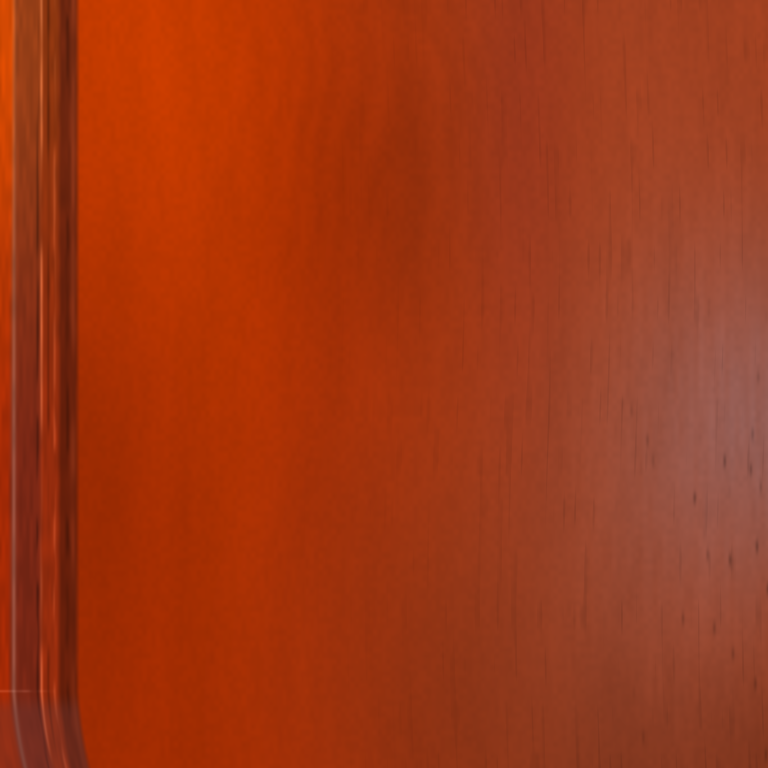
Write a Shadertoy shader that draws this texture.

```glsl
// Varnished reddish wood panel with a grooved moulding along its left edge.
// Broad colour gradients carry the light; stretched noise makes the fibres,
// layered sines bend the growth rings, and cellular noise places dark pores.

#define ORANGE      vec3(0.640, 0.172, 0.010)
#define BROWN       vec3(0.620, 0.245, 0.120)
#define GLOW        vec3(0.140, 0.062, -0.010)
#define SHEEN       vec3(0.580, 0.385, 0.365)
#define DARK_GROOVE vec3(0.400, 0.120, 0.040)
#define FIBRE_GAIN  0.095
#define RING_GAIN   0.020
#define LINE_GAIN   0.075
#define PORE_GAIN   0.22
#define MITRE_Y     0.100
#define MOULD_WIDTH 0.101

float hash(vec2 p) {
    vec3 q = fract(p.xyx * vec3(0.1031, 0.1030, 0.0973));
    q += dot(q, q.yzx + 33.33);
    return fract((q.x + q.y) * q.z);
}

float noise(vec2 p) {
    vec2 i = floor(p), f = fract(p);
    f = f * f * (3.0 - 2.0 * f);
    return mix(mix(hash(i), hash(i + vec2(1, 0)), f.x),
               mix(hash(i + vec2(0, 1)), hash(i + vec2(1, 1)), f.x), f.y);
}

// Soft round spot: 1 at the centre, fading over the given radii.
float spot(vec2 p, vec2 centre, vec2 radii) {
    vec2 d = (p - centre) / radii;
    return exp(-dot(d, d));
}

// Narrow vertical line with a soft profile.
float line(float x, float centre, float width) {
    float d = (x - centre) / width;
    return exp(-d * d);
}

// Sum of vertically stretched noise, centred on zero.
float fibres(vec2 p) {
    float sum = 0.0, gain = 0.5;
    vec2 scale = vec2(15.0, 2.2);
    for (int i = 0; i < 4; i++) {
        sum += gain * (noise(p * scale + float(i) * 17.3) - 0.5);
        scale *= vec2(2.1, 2.4);
        gain *= 0.68;
    }
    return sum;
}

// Sparse elongated flecks, one candidate per cell.
float pores(vec2 p) {
    vec2 q = p * vec2(75.0, 34.0), cell = floor(q);
    float mark = 0.0;
    for (int j = -1; j <= 1; j++)
    for (int i = -1; i <= 1; i++) {
        vec2 c = cell + vec2(i, j);
        vec2 centre = c + vec2(hash(c), hash(c + 41.0));
        float strength = smoothstep(0.90, 1.0, hash(c + 83.0));
        mark = max(mark, strength * spot(q, centre, vec2(0.17, 0.30)));
    }
    return mark;
}

vec3 panel(vec2 p) {
    float drift = 0.05 * sin(p.y * 5.0 + 1.0);
    vec3 col = mix(ORANGE, BROWN, smoothstep(0.27, 0.83, p.x + drift));
    col += GLOW * spot(p, vec2(0.18, 1.0), vec2(0.24, 0.42));
    col += 0.25 * GLOW * spot(p, vec2(0.29, 0.40), vec2(0.09, 0.50));
    col *= 1.0 - 0.07 * spot(p, vec2(0.10, 0.38), vec2(0.13, 0.22));
    col *= 1.0 - 0.09 * spot(p, vec2(0.50, 0.74), vec2(0.12, 0.16));
    col *= 1.0 - 0.09 * spot(p, vec2(0.62, 0.10), vec2(0.24, 0.28));
    col *= 1.0 - 0.18 * spot(p, vec2(1.0, 0.0), vec2(0.30, 0.16));
    col = mix(col, vec3(0.60, 0.21, 0.12), 0.55 * spot(p, vec2(0.68, 0.86), vec2(0.07, 0.4)));

    // Pale reflection on the right, broken up along the grain.
    float sheen = 0.64 * spot(p, vec2(1.02, 0.46), vec2(0.16, 0.23))
                + 0.34 * spot(p, vec2(0.88, 0.38), vec2(0.18, 0.33));
    float streak = noise(p * vec2(150.0, 18.0)) - 0.5;
    col = mix(col, SHEEN, clamp(sheen * (1.0 + 0.14 * streak), 0.0, 1.0));

    // Faint arched growth rings in the upper middle.
    vec2 r = p - vec2(0.50, 0.70);
    r.x += 0.012 * sin(p.y * 13.0) + 0.006 * sin(p.y * 31.0 + 1.7);
    float ring = length(r * vec2(3.2, 0.8));
    float rings = sin(ring * 65.0 + 3.0 * sin(p.x * 19.0) + 7.0 * noise(p * vec2(14.0, 5.0)));
    float shade = rings * RING_GAIN * spot(p, vec2(0.48, 0.86), vec2(0.19, 0.22));

    // Fibres, fine mottling, and a few short broken grain lines.
    float grain = noise(vec2(p.x * 210.0 + sin(p.y * 7.0), p.y * 15.0 + 60.0));
    shade += FIBRE_GAIN * fibres(p + vec2(0.008 * sin(p.y * 7.0), 0.0));
    shade += 0.040 * (noise(p * vec2(170.0, 130.0)) - 0.5);
    shade += 0.030 * streak * smoothstep(0.5, 0.9, p.x);
    shade -= LINE_GAIN * smoothstep(0.74, 1.0, grain) * smoothstep(0.3, 0.8, p.x);
    col *= 1.0 + shade;
    float worn = smoothstep(0.74, 0.92, p.x) * smoothstep(0.65, 0.45, p.y);
    return col * (1.0 - PORE_GAIN * worn * pores(p));
}

vec3 moulding(float x, float y) {
    float top = smoothstep(0.35, 1.0, y);
    float soft = 0.004;
    vec3 rim = mix(vec3(0.64, 0.16, 0.02), vec3(0.84, 0.29, 0.01), top);
    vec3 cove = mix(vec3(0.47, 0.15, 0.08), vec3(0.60, 0.25, 0.09), top);
    vec3 bead = mix(vec3(0.58, 0.17, 0.05), vec3(0.55, 0.21, 0.06), top);
    vec3 groove = DARK_GROOVE + vec3(0.03, 0.03, 0.02) * top;
    vec3 col = mix(rim, cove, smoothstep(-soft, soft, x - mix(0.013, 0.018, top)));
    col = mix(col, bead, smoothstep(-soft, soft, x - 0.053));
    col = mix(col, groove, smoothstep(-soft, soft, x - 0.077));

    // Highlights and creases come and go along the length.
    float fade = smoothstep(0.15, 0.85, noise(vec2(x * 50.0, y * 17.0)));
    float wear = smoothstep(0.25, 0.80, noise(vec2(x * 90.0 + 7.0, y * 23.0)));
    col += vec3(0.11, 0.15, 0.15) * line(x, 0.018, 0.0030) * (1.0 - 0.6 * top);
    col += vec3(0.22, 0.17, 0.13) * line(x, 0.054, 0.0020) * fade;
    col += vec3(0.12, 0.08, 0.06) * line(x, 0.071, 0.0020) * wear;
    col += vec3(0.10, 0.05, 0.03) * line(x, 0.095, 0.0040) * fade;
    col *= 1.0 - 0.26 * line(x, 0.049, 0.0020) * wear;
    col *= 1.0 - 0.22 * line(x, 0.063, 0.0020) * fade;
    col *= 1.0 - 0.20 * line(x, 0.088, 0.0025) * wear;
    return col * (1.0 + 0.14 * (noise(vec2(x * 220.0, y * 35.0)) - 0.5));
}

void mainImage(out vec4 fragColor, in vec2 fragCoord) {
    vec2 p = fragCoord / iResolution.xy;
    float below = max(MITRE_Y - p.y, 0.0);
    float x = p.x - 0.9 * below * below - 0.06 * below;
    vec3 trim = moulding(x, p.y);
    trim = mix(trim, vec3(0.42, 0.22, 0.21), 0.35 * smoothstep(0.0, 0.03, below));
    trim += 0.10 * line(p.y, MITRE_Y, 0.002) * smoothstep(0.077, 0.070, x) * noise(p * 90.0);
    vec3 col = mix(trim, panel(p), smoothstep(-0.004, 0.004, x - MOULD_WIDTH));
    fragColor = vec4(clamp(col, 0.0, 1.0), 1.0);
}
```
